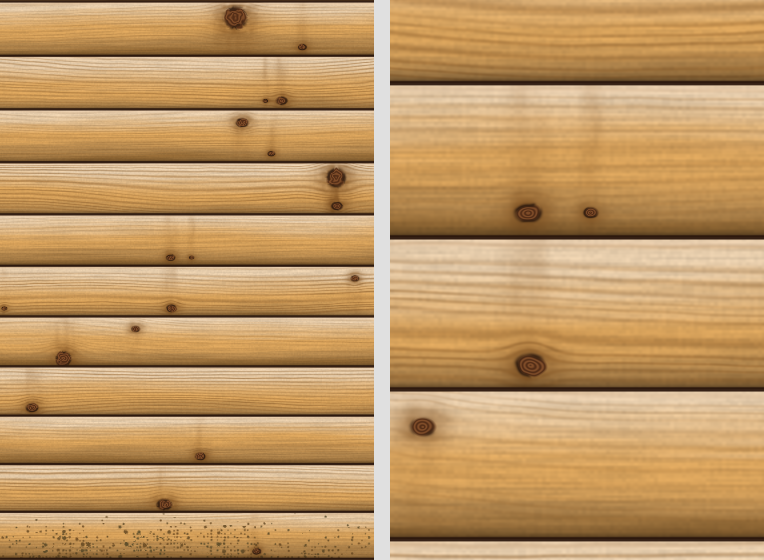
Left: the whole. Right: its middle third, enlarged.
A Shadertoy shader for this texture:

```glsl
// Wall of eleven rounded timber boards, each slightly lower than the one above.
// Every board has a pale-to-brown roundness gradient, warped grain lines and
// hashed knots that bend the grain; the lowest board is spattered with dirt.

float hash(vec2 p) {
    return fract(sin(dot(p, vec2(127.1, 311.7))) * 43758.5453);
}

float noise(vec2 p) {
    vec2 i = floor(p), f = fract(p);
    f = f * f * (3.0 - 2.0 * f);
    return mix(mix(hash(i), hash(i + vec2(1, 0)), f.x),
               mix(hash(i + vec2(0, 1)), hash(i + vec2(1, 1)), f.x), f.y);
}

// Knot of a board: xy = centre (x, height across board), z = radius, 0 if absent
vec3 knotOf(float row, float i) {
    if (i < 0.5 && mod(row, 3.0) < 0.5)
        return vec3(0.667 * fract(0.63 + 0.09 * row), row < 4.0 ? 0.3 : 0.85, 0.018 - 0.001 * row);
    vec2 seed = vec2(row + 3.0, i * 7.0 + 1.0);
    float size = hash(seed + 0.7);
    float across = hash(seed + 5.1) < 0.65 ? 0.84 : 0.25;
    return vec3(0.667 * hash(seed), across, size < 0.4 ? 0.0 : 0.002 + 0.006 * size * size);
}

// Coverage of hashed dirt specks on a grid of the given cell size
float specks(vec2 p, float cell, float density, float px) {
    vec2 id = floor(p / cell);
    float radius = cell * (0.1 + 0.24 * hash(id + 9.0));
    vec2 centre = 0.35 + 0.3 * vec2(hash(id + 2.3), hash(id + 4.9));
    float d = length((p / cell - id - centre) * cell);
    d += radius * 0.6 * (noise(p * 500.0) - 0.5);
    return step(hash(id), density) * (1.0 - smoothstep(radius - px, radius + px, d));
}

void mainImage(out vec4 fragColor, in vec2 fragCoord) {
    vec2 p = fragCoord / iResolution.y;
    float px = 1.0 / iResolution.y;

    // Board index from the top, position across it (0 = upper edge), board height
    float k = 75.0 - sqrt(5629.0 - 1536.0 * (1.0 - p.y));
    float row = floor(k), v = k - row;
    float tall = (75.0 - row) / 768.0;
    float odd = mod(row, 2.0);
    vec2 shift = vec2(row * 17.3, row * 5.7);

    // Knots: bend the grain, gather halo, core, rim and growth rings
    float bend = 0.0, halo = 0.0, core = 0.0, rim = 0.0, ring = 0.0;
    for (float i = 0.0; i < 3.0; i++) {
        vec3 knot = knotOf(row, i);
        float r = knot.z;
        if (r <= 0.0) continue;
        vec2 d = vec2(p.x - knot.x, (v - knot.y) * tall);
        bend += d.y / tall * exp(-dot(d, d) / (r * r * 6.0));
        float rough = noise(p * 160.0 + shift);
        float dist = length(d * vec2(r < 0.01 ? 0.75 : 1.0, 1.0)) / r + 0.5 * (rough - 0.5);
        float soft = px / r;
        float disc = 1.0 - smoothstep(0.95 - soft, 1.05 + soft, dist);
        core = max(core, disc);
        ring += disc * (0.5 + 0.5 * sin(dist * 19.0));
        halo += 0.6 * exp(-dist * dist * 0.22) * (0.5 + rough);
        halo += 0.22 * exp(-d.x * d.x / (r * r * 5.0)) * noise(vec2(p.x * 120.0, v * 4.0) + shift);
        rim = max(rim, exp(-pow((dist - 1.05) * 5.0, 2.0)) * smoothstep(0.25, 0.7, rough));
    }

    // Roundness gradient, paler on every other board
    float blotch = noise(vec2(p.x * 5.0, v * 3.0) + shift) - 0.5;
    float streak = noise(vec2(p.x * 7.0, v * 22.0) + shift) - 0.5;
    float u = v + 0.06 - 0.13 * odd + 0.16 * blotch + 0.12 * streak;
    vec3 wood = mix(vec3(0.90, 0.80, 0.67), vec3(0.87, 0.71, 0.50), smoothstep(0.08, 0.38, u));
    wood = mix(wood, vec3(0.85, 0.64, 0.36), smoothstep(0.3, 0.58, u));
    wood = mix(wood, vec3(0.69, 0.52, 0.30), smoothstep(0.58, 0.88, u));
    wood = mix(wood, vec3(0.54, 0.38, 0.18), 0.8 * smoothstep(0.82, 1.05, u));

    // Growth lines and fine fibres
    float sway = noise(vec2(p.x * 3.2, v * 1.3) + shift) - 0.5;
    float g = v - 0.85 * bend + (0.15 + 0.4 * hash(vec2(row, 8.0))) * sway;
    g += 0.012 * noise(vec2(p.x * 40.0, v * 9.0) + shift);
    float wave = 0.5 + 0.5 * sin(6.283 * (13.0 * g + 1.5 * noise(vec2(g * 6.0, row))));
    float strength = (0.22 + 0.2 * odd) * (0.4 + noise(vec2(p.x * 4.0, g * 9.0) + shift));
    wood = mix(wood, vec3(0.58, 0.39, 0.18), strength * wave * wave);
    float fibre = noise(vec2(p.x * 28.0, p.y * 620.0)) - 0.5;
    float grit = noise(p * 420.0) - 0.5;
    wood *= 1.0 + 0.09 * fibre + 0.06 * grit;

    // Knot colours
    wood = mix(wood, vec3(0.47, 0.29, 0.11), clamp(halo, 0.0, 0.75));
    wood = mix(wood, mix(vec3(0.33, 0.18, 0.09), vec3(0.50, 0.30, 0.16), ring), core);
    wood = mix(wood, vec3(0.16, 0.09, 0.05), 0.8 * rim);

    // Dirt splashes, denser toward the foot of the lowest board
    if (row > 9.5) {
        float cluster = smoothstep(0.2, 0.8, noise(vec2(p.x * 14.0, v * 3.0)));
        float density = smoothstep(0.0, 0.8, v) * (0.12 + 0.5 * cluster);
        float dirt = max(specks(p, 0.011, density * 0.6, px), specks(p + 0.37, 0.006, density, px));
        vec3 mud = mix(vec3(0.42, 0.27, 0.11), vec3(0.27, 0.25, 0.14), noise(p * 70.0));
        wood = mix(wood, mud, 0.8 * dirt);
    }

    // Lit upper edge, shaded lower edge and dark seam
    float below = v * tall, above = (1.0 - v) * tall;
    wood = mix(wood, vec3(0.93, 0.82, 0.70), 0.45 * exp(-pow((below - 0.004) / 0.002, 2.0)));
    wood *= 1.0 - 0.55 * exp(-above / 0.0035);
    float seam = 1.0 - smoothstep(0.0007, 0.0012 + 1.2 * px, min(below, above));
    wood = mix(wood, vec3(0.17, 0.09, 0.05), 0.95 * seam);

    fragColor = vec4(clamp(wood, 0.0, 1.0), 1.0);
}
```
